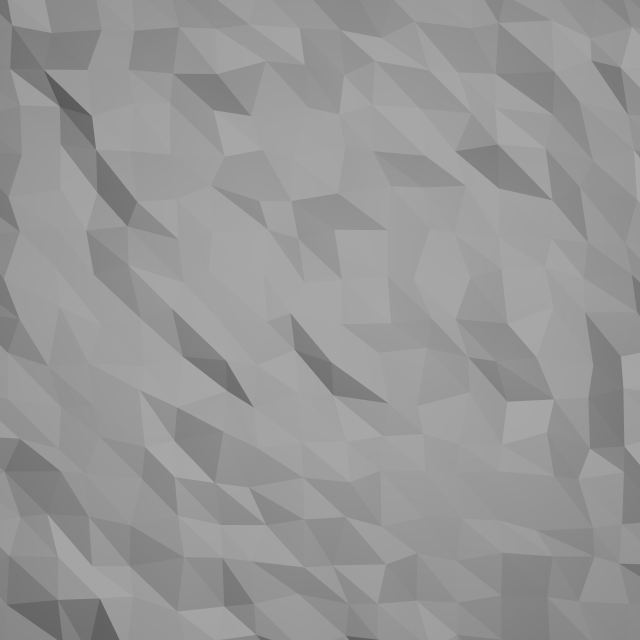
Give the GLSL for this background, as a WebGL 2 fragment shader.

```glsl
#version 300 es
precision highp float;

uniform vec2 u_resolution;
out vec4 fragColor;

const float CELLS = 15.6;               // mesh cells across the canvas
const vec2 MESH_OFFSET = vec2(0.2, 0.6);
const float JITTER = 0.48;              // full range of vertex shift, in cells
const float RELIEF = 0.3;               // vertex height, in cells
const vec3 LAMP = vec3(0.54, 0.58, 0.9);
const float AMBIENT_GRAY = 0.13;
const float DIFFUSE_GRAY = 0.525;

vec3 hash3(vec2 cell) {
    vec3 q = fract(cell.xyx * vec3(0.1031, 0.1030, 0.0973));
    q += dot(q, q.yxz + 33.33);
    return fract((q.xxy + q.yzz) * q.zyx);
}

// Jittered mesh vertex: position in xy, height in z
vec3 meshVertex(vec2 cell) {
    vec3 random = hash3(cell + 37.0);
    float height = 2.0 * random.z - 1.0;
    vec2 shift = JITTER * (random.xy - 0.5);
    return vec3(cell + 0.5 + shift, RELIEF * height * abs(height));
}

// Signed distance to the line a-b, positive on its left
float edgeDistance(vec2 p, vec2 a, vec2 b) {
    vec2 edge = normalize(b - a);
    return dot(p - a, vec2(-edge.y, edge.x));
}

// Antialiased coverage of a counterclockwise triangle
float triangleCoverage(vec2 p, vec2 a, vec2 b, vec2 c, float pixel) {
    float inside = min(edgeDistance(p, a, b),
                       min(edgeDistance(p, b, c), edgeDistance(p, c, a)));
    return clamp(0.5 + inside / pixel, 0.0, 1.0);
}

// Diffuse light on a flat facet
float facetLight(vec3 a, vec3 b, vec3 c, vec3 toLamp) {
    vec3 normal = normalize(cross(b - a, c - a));
    return max(dot(normal, toLamp), 0.0);
}

// Returns weighted light and weight of one facet
vec2 shadeFacet(vec2 p, vec3 a, vec3 b, vec3 c, vec3 toLamp, float pixel) {
    float coverage = triangleCoverage(p, a.xy, b.xy, c.xy, pixel);
    return coverage * vec2(facetLight(a, b, c, toLamp), 1.0);
}

// Blends the facets that cover a point of the mesh
float meshLight(vec2 p, vec3 toLamp, float pixel) {
    vec2 sum = vec2(0.0);
    vec2 home = floor(p - 0.5);
    for (int y = -1; y <= 1; y++) {
        for (int x = -1; x <= 1; x++) {
            vec2 cell = home + vec2(x, y);
            vec3 lowerLeft = meshVertex(cell);
            vec3 lowerRight = meshVertex(cell + vec2(1.0, 0.0));
            vec3 upperLeft = meshVertex(cell + vec2(0.0, 1.0));
            vec3 upperRight = meshVertex(cell + vec2(1.0));
            sum += shadeFacet(p, lowerLeft, lowerRight, upperLeft, toLamp, pixel);
            sum += shadeFacet(p, upperRight, upperLeft, lowerRight, toLamp, pixel);
        }
    }
    return sum.x / max(sum.y, 0.001);
}

void main() {
    float side = min(u_resolution.x, u_resolution.y);
    vec2 canvas = gl_FragCoord.xy / side;
    vec3 toLamp = normalize(LAMP - vec3(canvas, 0.0));
    float light = meshLight(canvas * CELLS + MESH_OFFSET, toLamp, CELLS / side);
    float gray = AMBIENT_GRAY + DIFFUSE_GRAY * light;
    fragColor = vec4(vec3(gray), 1.0);
}
```
